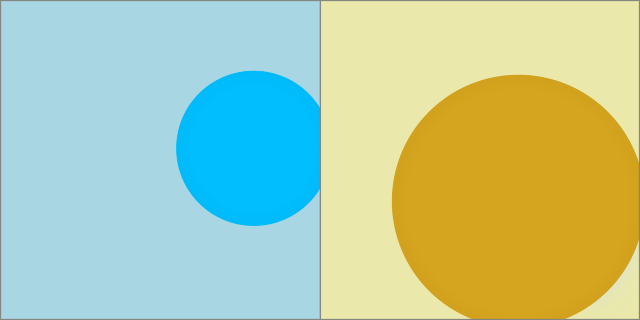
Write a Shadertoy shader that draws this background.

```glsl
// Antialiased coverage of a signed distance
float fill(float dist, float pixel) {
    return 1.0 - smoothstep(-0.6 * pixel, 0.6 * pixel, dist);
}

// Disc over a panel, with a faint pale fringe toward the lower right
vec3 drawDisc(vec3 panel, vec3 disc, vec3 fringe, vec2 offset, float radius, float pixel) {
    float dist = length(offset) - radius;
    float facing = dot(normalize(offset + 1e-5), normalize(vec2(0.8, -0.6)));
    float glow = exp(-max(dist, 0.0) * 45.0) * smoothstep(0.9, 1.0, facing);
    vec3 background = mix(panel, fringe, 0.6 * glow);
    vec3 shaded = disc * (1.0 - 0.02 * smoothstep(-0.06, 0.0, dist));
    return mix(background, shaded, fill(dist, pixel));
}

void mainImage(out vec4 fragColor, in vec2 fragCoord) {
    // Two unit squares side by side
    vec2 p = fragCoord / iResolution.xy * vec2(2.0, 1.0);
    float pixel = 1.0 / iResolution.y;

    vec3 color;
    if (p.x < 1.0) {
        color = drawDisc(vec3(0.66, 0.84, 0.89), vec3(0.005, 0.745, 0.998),
                         vec3(0.68, 0.83, 0.91), p - vec2(0.793, 0.5365), 0.2425, pixel);
    } else {
        color = drawDisc(vec3(0.917, 0.91, 0.67), vec3(0.838, 0.647, 0.12),
                         vec3(0.86, 0.89, 0.82), p - vec2(1.620, 0.371), 0.3955, pixel);
    }

    // Thin grey frame and central divider
    vec2 edge = min(p, vec2(2.0, 1.0) - p);
    float frame = min(edge.x, edge.y) - 0.0037;
    float divider = abs(p.x - 1.001) - 0.0021;
    color = mix(color, vec3(0.52, 0.52, 0.51), fill(min(frame, divider), pixel));

    fragColor = vec4(color, 1.0);
}
```
